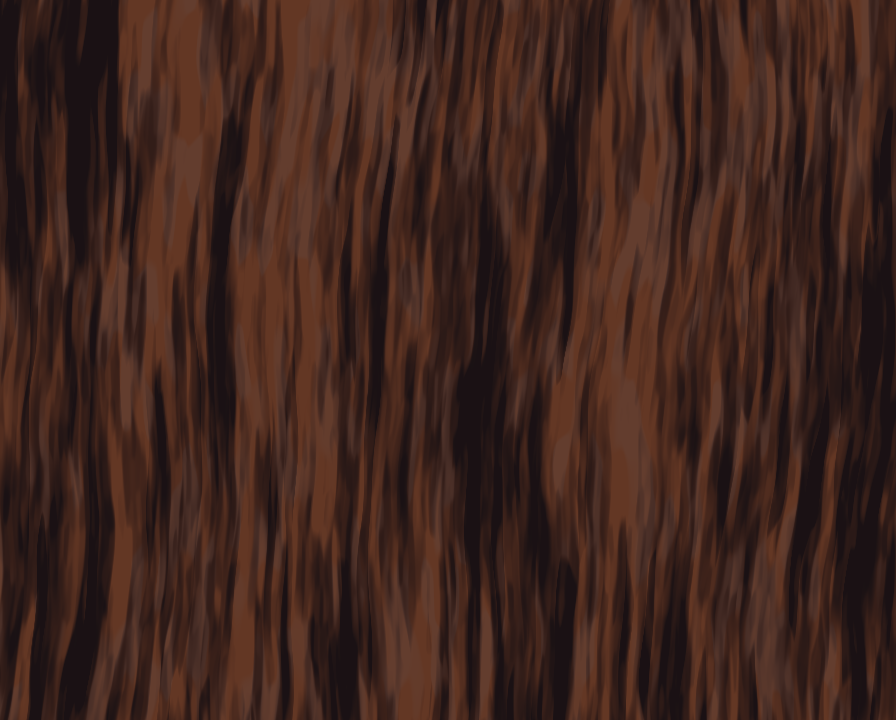
This texture is drawn by a Shadertoy shader. Its source:

```glsl
vec3 hash3(vec2 cell) {
    vec3 q = vec3(dot(cell, vec2(127.1, 311.7)),
                  dot(cell, vec2(269.5, 183.3)),
                  dot(cell, vec2(419.2, 371.9)));
    return fract(sin(q) * 43758.5453);
}

// Cellular noise with softly blended borders
float cellTone(vec2 p, float sharpness) {
    vec2 cell = floor(p), f = p - cell;
    float total = 0.0, weightSum = 0.0;
    for (int y = -1; y <= 1; y++)
    for (int x = -1; x <= 1; x++) {
        vec2 offset = vec2(x, y);
        vec3 h = hash3(cell + offset);
        vec2 d = offset + 0.1 + 0.8 * h.xy - f;
        float weight = exp(-sharpness * dot(d, d));
        total += h.z * weight;
        weightSum += weight;
    }
    return total / max(weightSum, 1e-5);
}

void mainImage(out vec4 fragColor, in vec2 fragCoord) {
    vec2 p = fragCoord / iResolution.y;

    // Slightly leaning, wavering grain direction
    vec2 grain = p;
    grain.x -= 0.05 * p.y + 0.009 * sin(5.0 * p.y + 4.0 * p.x)
             + 0.004 * sin(13.0 * p.y - 9.0 * p.x)
             + 0.0012 * sin(37.0 * p.y + 31.0 * p.x);

    // Broad bands, fibres and hairlines
    float band = cellTone(grain * vec2(9.0, 1.8) + 3.7, 5.0);
    float strand = cellTone(grain * vec2(42.0, 4.0) + 17.3, 8.0);
    float fibre = cellTone(grain * vec2(88.0, 8.0) + 41.9, 9.0);
    float hair = cellTone(grain * vec2(150.0, 22.0) + 73.1, 7.0);
    float tone = 0.53 + 0.36 * (band - 0.5) + 0.32 * (strand - 0.5)
               + 0.42 * (fibre - 0.5) + 0.20 * (hair - 0.5);

    // Long dark pores, denser inside the dark bands
    float pore = cellTone(grain * vec2(72.0, 5.0) + 97.7, 10.0);
    tone -= 0.20 * smoothstep(0.36, 0.14, pore + 0.2 * (band - 0.5));

    // Blackish brown to warm russet
    float s = clamp((tone - 0.23) / 0.5, 0.0, 1.0);
    vec3 color = mix(vec3(0.10, 0.068, 0.078), vec3(0.235, 0.13, 0.10), min(2.0 * s, 1.0));
    color = mix(color, vec3(0.39, 0.215, 0.14), max(2.0 * s - 1.0, 0.0));

    // Dusty sheen on some fibres
    float dust = cellTone(grain * vec2(60.0, 12.0) + 131.3, 6.0);
    color += vec3(0.0, 0.024, 0.04) * smoothstep(0.45, 0.7, dust) * smoothstep(0.3, 0.7, s);

    fragColor = vec4(color, 1.0);
}
```
